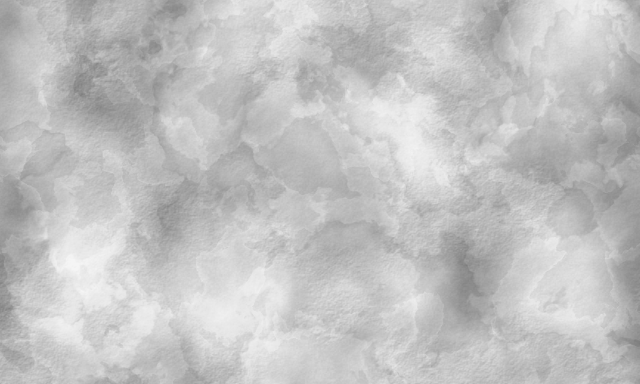
Reproduce this texture procedurally as a Shadertoy shader.

```glsl
// Soft grey clouds washed over a finely grained plaster wall.

float hash(vec2 p) {
    vec3 q = fract(vec3(p.xyx) * 0.1031);
    q += dot(q, q.yzx + 33.33);
    return fract((q.x + q.y) * q.z);
}

float noise(vec2 p) {
    vec2 cell = floor(p), f = fract(p);
    f = f * f * f * (f * (f * 6.0 - 15.0) + 10.0);
    return mix(mix(hash(cell), hash(cell + vec2(1, 0)), f.x),
               mix(hash(cell + vec2(0, 1)), hash(cell + vec2(1, 1)), f.x), f.y);
}

// Layered noise around zero; roughness sets how much fine detail remains
float fbm(vec2 p, float roughness) {
    float sum = 0.0, amplitude = 0.5;
    for (int i = 0; i < 6; i++) {
        sum += amplitude * (noise(p) - 0.5);
        p = mat2(0.8, 0.6, -0.6, 0.8) * p * 2.03 + 17.3;
        amplitude *= roughness;
    }
    return sum;
}

// A wash with a crisp, crumbly rim that fades inwards
float wash(vec2 p) {
    float depth = fbm(p, 0.56);
    return smoothstep(-0.01, 0.035, depth) * exp(-9.0 * max(depth, 0.0));
}

// Height of the plaster, slightly stretched sideways
float plaster(vec2 p) {
    return 0.6 * noise(p * vec2(105, 135)) + 0.4 * noise(p * vec2(210, 240) + 9.0)
         + 0.5 * noise(p * vec2(48, 62) + 31.0);
}

void mainImage(out vec4 fragColor, in vec2 fragCoord) {
    vec2 p = fragCoord / iResolution.y;
    float aspect = iResolution.x / iResolution.y;

    // Loose rows of bright billows with dark hollows between them
    vec2 warp = vec2(fbm(p * 4.0 + 3.0, 0.5), fbm(p * 4.0 + 41.0, 0.5));
    vec2 phase = 6.2832 * (p + 0.35 * warp - vec2(0.2, 0.19)) / 0.435;
    float billow = cos(phase.x + 0.4 * sin(phase.y)) + 0.6 * cos(phase.y + 0.7 * sin(phase.x));
    float tone = 0.75 + 0.047 * billow;

    // Drifting cloud and its crumbled rims
    vec2 drift = p + 0.12 * warp.yx;
    tone += 0.5 * fbm(drift * 3.4 + 7.0, 0.5);
    tone += 0.08 * wash(drift * 4.2 + 23.0);
    tone += 0.07 * wash(drift * 6.5 + 58.0);
    tone -= 0.09 * wash(drift * 3.6 + 91.0);

    // Hollows deepen towards the left and right borders
    float side = min(p.x, aspect - p.x) + 0.15 * warp.x;
    tone -= 0.09 * (1.0 - smoothstep(0.0, 0.16, side)) * (0.6 + 0.4 * cos(phase.y));

    // Plaster lit from the upper left, worn away in patches and highlights
    float relief = plaster(p) - plaster(p + vec2(-0.002, 0.0025));
    float wear = smoothstep(-0.12, 0.14, fbm(p * 4.5 + 70.0, 0.5));
    wear *= 1.0 - 0.7 * smoothstep(0.78, 0.92, tone);
    tone += relief * mix(0.035, 0.12, wear);
    tone += 0.025 * (noise(p * 260.0) - 0.5);

    // Gentle shoulder keeps the brightest billows from clipping
    tone -= 0.5 * max(tone - 0.9, 0.0);
    fragColor = vec4(vec3(clamp(tone, 0.3, 0.96)), 1.0);
}
```
